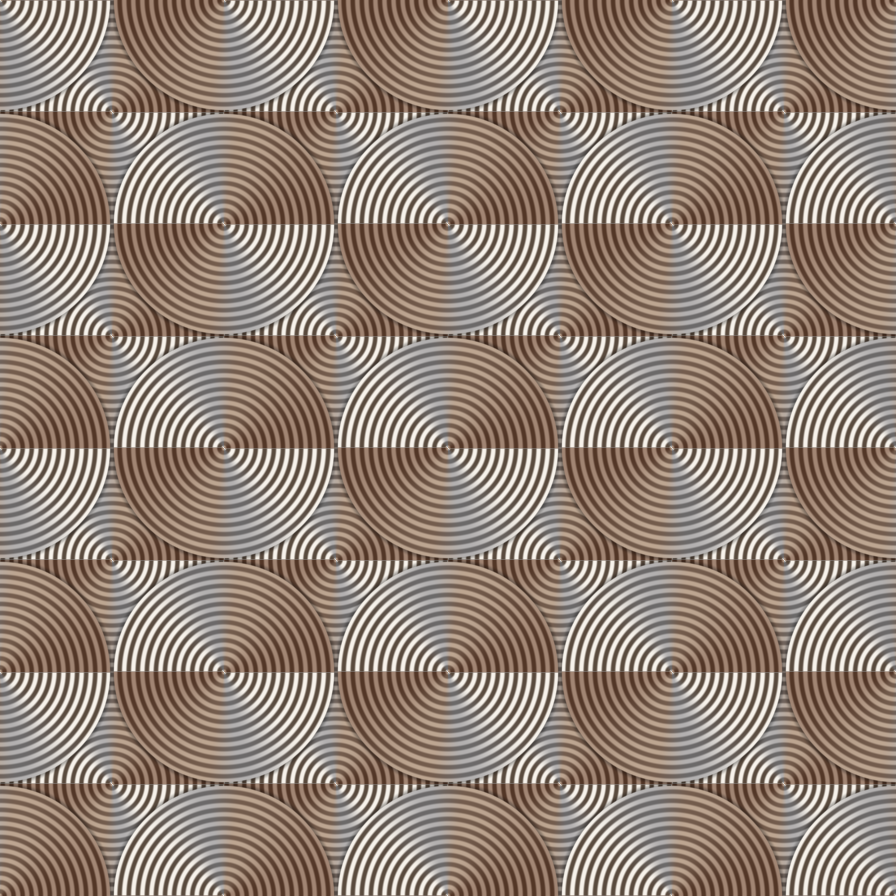
Reproduce this pattern procedurally as a WebGL 2 fragment shader.

```glsl
#version 300 es
precision highp float;
uniform vec2 u_resolution;
out vec4 fragColor;

const float PI = 3.14159265;

// Angular sheen: 0 on one side of the horizontal axis, 1 on the other, twice per turn
float sheenAngle(vec2 p, float pixel) {
  float turn = fract(atan(p.y, p.x) / PI + 1.0);
  float seam = min(pixel / (PI * max(length(p), 0.001)), 0.3);
  return turn * (1.0 - smoothstep(1.0 - seam, 1.0, turn));
}

// Concentric grooves, lit from dark brown through tan and blue grey to white
vec3 groovedMetal(vec2 p, float spacing, float pixel) {
  float sheen = sheenAngle(p, pixel);
  float wave = cos(2.0 * PI * length(p) / spacing);
  float ridge = smoothstep(-0.85, 0.85, wave);

  vec3 ridgeColor = mix(vec3(0.63, 0.52, 0.45), vec3(0.74, 0.65, 0.57), smoothstep(0.05, 0.42, sheen));
  ridgeColor = mix(ridgeColor, vec3(0.70, 0.69, 0.69), smoothstep(0.44, 0.56, sheen));
  ridgeColor = mix(ridgeColor, vec3(0.97, 0.95, 0.92), smoothstep(0.56, 0.78, sheen));

  vec3 grooveColor = mix(vec3(0.32, 0.21, 0.15), vec3(0.45, 0.36, 0.30), smoothstep(0.05, 0.45, sheen));
  grooveColor = mix(grooveColor, vec3(0.42, 0.41, 0.41), smoothstep(0.44, 0.56, sheen));
  grooveColor = mix(grooveColor, vec3(0.35, 0.29, 0.24), smoothstep(0.58, 0.85, sheen));
  return mix(grooveColor, ridgeColor, ridge);
}

void main() {
  // Four repeats, with a large disc centred on every grid point
  float pixel = 4.0 / u_resolution.y;
  vec2 grid = 4.0 * gl_FragCoord.xy / u_resolution.y;
  vec2 disc = fract(grid + 0.5) - 0.5;
  vec2 corner = fract(grid) - 0.5;
  float radius = length(disc);

  // Small rings fill the gaps between discs, shaded along the rim
  vec3 color = groovedMetal(corner, 0.039, pixel);
  color *= 1.0 - 0.35 * (1.0 - smoothstep(0.490, 0.515, radius));

  // Large disc on top
  vec3 discColor = groovedMetal(disc, 0.0405, pixel);
  color = mix(discColor, color, smoothstep(-pixel, pixel, radius - 0.492));

  fragColor = vec4(color, 1.0);
}
```
